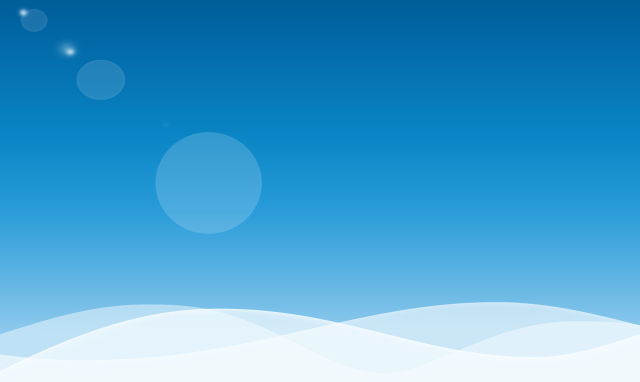
A WebGL 1 fragment shader for this background:

```glsl
precision highp float;

uniform vec2 u_resolution;

const float PI = 3.14159;
const vec3 SKY_TOP = vec3(0.0, 0.365, 0.605);
const vec3 SKY_HIGH = vec3(0.01, 0.42, 0.665);
const vec3 SKY_MID = vec3(0.04, 0.52, 0.77);
const vec3 SKY_LOW = vec3(0.16, 0.61, 0.85);
const vec3 SKY_PALE = vec3(0.38, 0.71, 0.89);
const vec3 SKY_HORIZON = vec3(0.56, 0.79, 0.93);
const vec3 FOAM = vec3(0.98, 0.995, 1.0);

// Linear position of x between two stops
float ramp(float a, float b, float x) {
  return clamp((x - a) / (b - a), 0.0, 1.0);
}

// Vertical gradient; depth runs from 0 at the top to 1 at the bottom
vec3 skyColor(float depth) {
  vec3 c = mix(SKY_TOP, SKY_HIGH, ramp(0.0, 0.13, depth));
  c = mix(c, SKY_MID, ramp(0.13, 0.355, depth));
  c = mix(c, SKY_LOW, ramp(0.355, 0.55, depth));
  c = mix(c, SKY_PALE, ramp(0.55, 0.735, depth));
  return mix(c, SKY_HORIZON, ramp(0.735, 0.87, depth));
}

// Height gained between two wave extrema, with a skewed cosine ease
float swell(float x, vec2 a, vec2 b, float skew) {
  float phase = pow(max(ramp(a.x, b.x, x), 0.0001), skew);
  return (b.y - a.y) * (0.5 - 0.5 * cos(PI * phase));
}

// Wave outline through four extrema
float waveHeight(float x, vec2 a, vec2 b, vec2 c, vec2 d, vec3 skew) {
  return a.y + swell(x, a, b, skew.x) + swell(x, b, c, skew.y)
    + swell(x, c, d, skew.z);
}

// Translucent fill below a wave, with a soft bright crest
vec3 addWave(vec3 base, float below, float alpha, float rim, float pixel) {
  float cover = smoothstep(-0.7 * pixel, 0.7 * pixel, below);
  float crest = rim * exp(-max(below, 0.0) / 0.006);
  return mix(base, FOAM, cover * min(alpha + crest, 1.0));
}

// Translucent ellipse with a faint outline
vec3 addBubble(vec3 base, vec2 uv, vec2 center, vec2 radius, float alpha,
               float rim, float pixel) {
  float d = (length((uv - center) / radius) - 1.0) * radius.y;
  float cover = 1.0 - smoothstep(-0.7 * pixel, 0.7 * pixel, d);
  float outline = rim * exp(-abs(d) / 0.0025);
  return mix(base, vec3(1.0), cover * (alpha + outline));
}

// Gaussian light spot
vec3 addGlow(vec3 base, vec2 uv, vec2 center, vec2 radius, float alpha) {
  vec2 q = (uv - center) / radius;
  return mix(base, vec3(0.9, 0.97, 1.0), alpha * exp(-dot(q, q)));
}

void main() {
  vec2 uv = gl_FragCoord.xy / u_resolution;
  float pixel = 1.0 / u_resolution.y;
  vec3 color = skyColor(1.0 - uv.y);

  // Lens bubbles
  color = addBubble(color, uv, vec2(0.326, 0.521), vec2(0.083, 0.133), 0.165, 0.02, pixel);
  color = addBubble(color, uv, vec2(0.1575, 0.791), vec2(0.0378, 0.0523), 0.12, 0.06, pixel);
  color = addBubble(color, uv, vec2(0.0534, 0.9466), vec2(0.0208, 0.0294), 0.1, 0.06, pixel);

  // Light spots
  color = addGlow(color, uv, vec2(0.0365, 0.967), vec2(0.0058, 0.0085), 0.75);
  color = addGlow(color, uv, vec2(0.1045, 0.872), vec2(0.0125, 0.017), 0.28);
  color = addGlow(color, uv, vec2(0.11, 0.864), vec2(0.0065, 0.0085), 0.7);
  color = addGlow(color, uv, vec2(0.259, 0.673), vec2(0.005, 0.006), 0.06);

  // Overlapping waves
  float back = waveHeight(uv.x, vec2(-0.228, 0.046), vec2(0.228, 0.203),
    vec2(0.605, 0.022), vec2(0.898, 0.159), vec3(1.0, 1.3, 0.8));
  back += swell(uv.x, vec2(0.898, 0.159), vec2(1.289, 0.022), 1.3);
  float middle = waveHeight(uv.x, vec2(-0.514, 0.209), vec2(0.13, 0.057),
    vec2(0.775, 0.209), vec2(1.225, 0.087), vec3(1.0, 1.08, 1.0));
  float front = waveHeight(uv.x, vec2(-0.508, -0.281), vec2(0.339, 0.192),
    vec2(0.833, 0.065), vec2(1.167, 0.187), vec3(1.0, 1.06, 1.0));
  color = addWave(color, back - uv.y, 0.45, 0.04, pixel);
  color = addWave(color, middle - uv.y, 0.56, 0.15, pixel);
  color = addWave(color, front - uv.y, 0.65, 0.25, pixel);

  gl_FragColor = vec4(color, 1.0);
}
```
